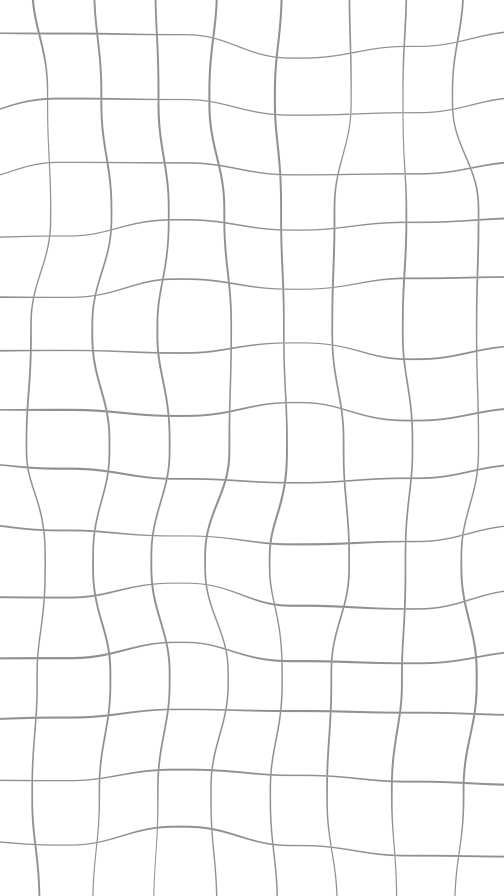
This pattern is drawn by a WebGL 2 fragment shader. Its source:

```glsl
#version 300 es
precision highp float;

uniform vec2 u_resolution;
out vec4 fragColor;

float hash(vec2 cell, float seed) {
    vec3 q = fract(vec3(cell, seed) * vec3(0.1031, 0.1030, 0.0973) + 0.137);
    q += dot(q, q.yzx + 33.33);
    return fract((q.x + q.y) * q.z);
}

// Smooth value noise in the range -1 to 1
float noise(vec2 p, float seed) {
    vec2 cell = floor(p);
    vec2 f = fract(p);
    f = f * f * f * (f * (f * 6.0 - 15.0) + 10.0);
    float low = mix(hash(cell, seed), hash(cell + vec2(1.0, 0.0), seed), f.x);
    float high = mix(hash(cell + vec2(0.0, 1.0), seed), hash(cell + 1.0, seed), f.x);
    return 2.0 * mix(low, high, f.y) - 1.0;
}

// Coverage of the nearest of lines 0 to lastLine along one grid coordinate
float lineCoverage(float coord, float lastLine, float halfWidth) {
    float nearest = clamp(round(coord), 0.0, lastLine);
    float slope = length(vec2(dFdx(coord), dFdy(coord)));
    float dist = abs(coord - nearest) / max(slope, 1e-5);
    return clamp(halfWidth + 0.5 - dist, 0.0, min(1.0, 2.0 * halfWidth));
}

void main() {
    // Square cells, measured in canvas widths
    vec2 p = gl_FragCoord.xy / u_resolution.x;
    vec2 grid = (p - vec2(0.070, 0.110)) / 0.1212;

    // Hand-drawn bulges and pinches
    vec2 broad = grid / 1.9 + vec2(7.3, 5.6);
    vec2 warped = grid + 0.27 * vec2(noise(broad, 3.0), noise(broad + 0.45, 11.0));

    // Pen pressure varies along each line
    vec2 pressure = vec2(noise(grid * 0.5 + 20.2, 5.0), noise(grid * 0.5 + 31.7, 8.0));
    vec2 halfWidth = u_resolution.x * (0.00155 + 0.0006 * pressure);

    float vertical = lineCoverage(warped.x, 7.0, halfWidth.x);
    float horizontal = lineCoverage(warped.y, 13.0, halfWidth.y * 1.08);
    float ink = max(vertical, horizontal);

    vec3 paper = vec3(1.0);
    vec3 pencilGray = vec3(0.57);
    fragColor = vec4(mix(paper, pencilGray, ink), 1.0);
}
```
